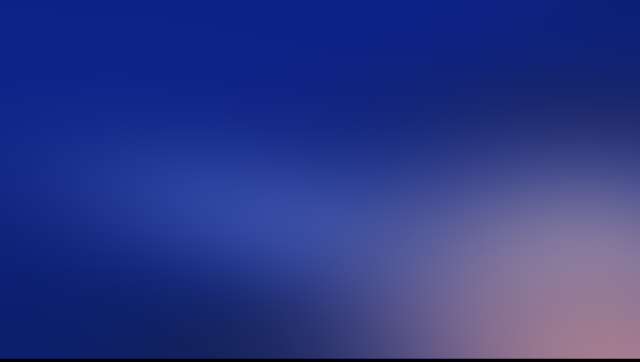
A Shadertoy shader for this background:

```glsl
const vec3 SKY_TOP    = vec3(0.050, 0.135, 0.535);
const vec3 SKY_BOTTOM = vec3(0.045, 0.120, 0.430);
const vec3 DUSK       = vec3(0.065, 0.115, 0.350);
const vec3 RIDGE_BLUE = vec3(0.200, 0.295, 0.660);
const vec3 DEEP_NAVY  = vec3(0.070, 0.125, 0.320);
const vec3 LAVENDER   = vec3(0.480, 0.470, 0.640);
const vec3 ROSE       = vec3(0.660, 0.500, 0.570);
const vec3 BAR_BLACK  = vec3(0.0);

const float RIDGE_TILT = -0.42;    // radians, falling to the right
const float BAR_HEIGHT = 0.0092;   // share of the canvas height

// Soft elliptical falloff: 1 at the centre, 1/e at the radii
float glow(vec2 p, vec2 centre, vec2 radii) {
    vec2 d = (p - centre) / radii;
    return exp(-dot(d, d));
}

// The same falloff with its long axis turned by an angle
float tiltedGlow(vec2 p, vec2 centre, vec2 radii, float angle) {
    float c = cos(angle), s = sin(angle);
    vec2 d = p - centre;
    return glow(vec2(c * d.x + s * d.y, c * d.y - s * d.x), vec2(0.0), radii);
}

void mainImage(out vec4 fragColor, in vec2 fragCoord) {
    vec2 uv = fragCoord / iResolution.xy;

    // Blue field, dimmed toward the upper right
    vec3 color = mix(SKY_BOTTOM, SKY_TOP, smoothstep(0.0, 0.9, uv.y));
    color = mix(color, DUSK, 0.80 * glow(uv, vec2(1.00, 0.70), vec2(0.38, 0.17)));
    color = mix(color, SKY_BOTTOM, 0.65 * glow(uv, vec2(1.05, 1.00), vec2(0.25, 0.30)));

    // Sloping blue ridge above a dark pool
    color = mix(color, RIDGE_BLUE,
                0.92 * tiltedGlow(uv, vec2(0.43, 0.40), vec2(0.36, 0.19), RIDGE_TILT));
    color = mix(color, DEEP_NAVY, 0.70 * glow(uv, vec2(0.36, 0.00), vec2(0.22, 0.18)));

    // Lavender haze around the warm corner
    color = mix(color, LAVENDER, glow(uv, vec2(0.91, 0.27), vec2(0.30, 0.30)));
    color = mix(color, ROSE, 0.95 * glow(uv, vec2(0.96, 0.00), vec2(0.33, 0.30)));

    // Thin bar along the lower edge
    float edge = 0.5 / iResolution.y;
    color = mix(BAR_BLACK, color, smoothstep(BAR_HEIGHT - edge, BAR_HEIGHT + edge, uv.y));

    fragColor = vec4(color, 1.0);
}
```
